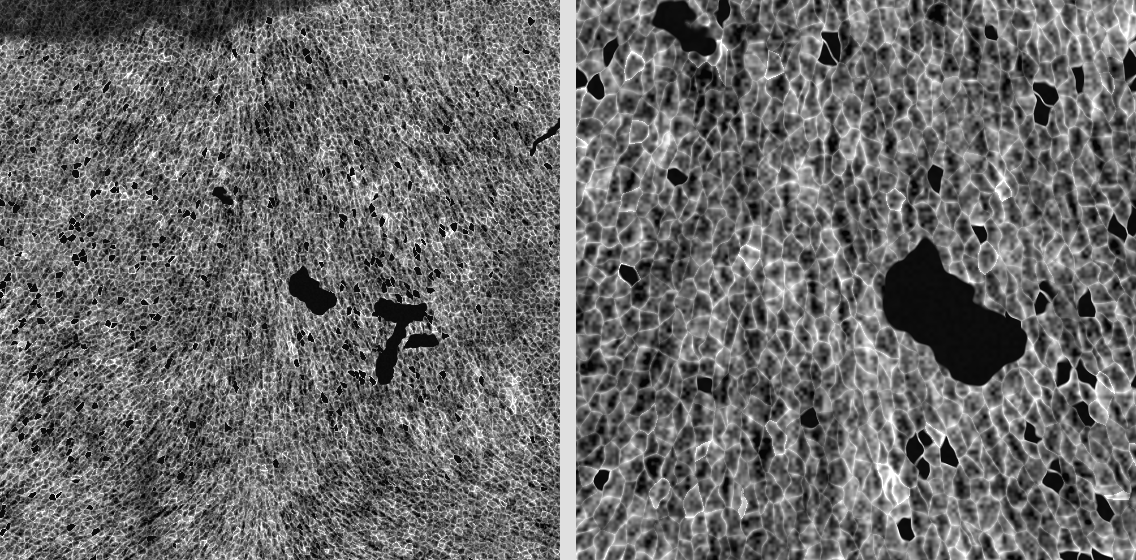
Left: the whole. Right: its middle third, enlarged.
This texture is drawn by a three.js fragment shader. Its source:

```glsl
// Grey micrograph-like tissue: small cells with bright membranes, combed along a
// curving direction field. Anisotropic Voronoi gives the cells, noise smeared along
// the field gives the fibres; dropped cells and ragged capsules make the black gaps.
varying vec2 vUv;

#define CELLS 92.0          // cells across the canvas
#define JITTER 0.92         // irregularity of the cell centres
#define MEMBRANE_WIDTH 0.28 // in cell units
#define MEMBRANE_GAIN 0.43
#define FIBRE_GAIN 0.95
#define GRAIN_GAIN 0.32
#define BASE_GREY 0.235
#define GAP_GREY 0.035
#define GAP_RAGGED 0.04     // roughness of the large gaps

float hash(vec2 p) {
  vec3 q = fract(vec3(p.xyx) * 0.1031);
  q += dot(q, q.yzx + 33.33);
  return fract((q.x + q.y) * q.z);
}

float noise(vec2 p) {
  vec2 i = floor(p), f = fract(p);
  f = f * f * (3.0 - 2.0 * f);
  return mix(mix(hash(i), hash(i + vec2(1.0, 0.0)), f.x),
             mix(hash(i + vec2(0.0, 1.0)), hash(i + 1.0), f.x), f.y);
}

float fbm(vec2 p) {
  return 0.55 * noise(p) + 0.3 * noise(p * 2.1 + 17.3) + 0.15 * noise(p * 4.3 + 41.7);
}

float capsule(vec2 p, vec2 a, vec2 b, float radius) {
  vec2 pa = p - a, ba = b - a;
  return length(pa - ba * clamp(dot(pa, ba) / dot(ba, ba), 0.0, 1.0)) - radius;
}

float blob(vec2 p, vec2 centre, vec2 size) {
  vec2 d = (p - centre) / size;
  return exp(-dot(d, d));
}

// Angle of the fibres: diagonal at left, steep at right, fanning out at the bottom
float flowAngle(vec2 p) {
  float bottom = 1.0 - smoothstep(0.05, 0.32, p.y);
  float fan = mix(-0.4, 0.6, smoothstep(0.35, 0.6, p.x));
  return 0.9 + 1.1 * smoothstep(0.25, 0.65, p.x) + bottom * fan
       + 1.1 * (fbm(p * 5.0 + 3.0) - 0.5);
}

// Distance to the large torn gaps
float gapDistance(vec2 p) {
  vec2 warp = vec2(fbm(p * 34.0), fbm(p * 34.0 + 71.0)) - 0.5;
  vec2 q = p + GAP_RAGGED * warp;
  float d = capsule(q, vec2(0.532, 0.498), vec2(0.575, 0.458), 0.021);
  d = min(d, capsule(q, vec2(0.695, 0.45), vec2(0.738, 0.447), 0.02));
  d = min(d, capsule(q, vec2(0.716, 0.43), vec2(0.686, 0.325), 0.012));
  d = min(d, capsule(q, vec2(0.74, 0.392), vec2(0.77, 0.396), 0.01));
  d = min(d, capsule(q, vec2(0.39, 0.66), vec2(0.413, 0.645), 0.008));
  return min(d, capsule(q, vec2(0.957, 0.73), vec2(1.0, 0.79), 0.007));
}

// Chance that a cell is missing, higher in a few loose clusters
float missingChance(vec2 p) {
  float loose = blob(p, vec2(0.17, 0.62), vec2(0.07, 0.16))
              + 1.3 * blob(p, vec2(0.67, 0.44), vec2(0.12, 0.14))
              + 0.7 * blob(p, vec2(0.1, 0.36), vec2(0.16, 0.25))
              + 0.6 * blob(p, vec2(0.67, 0.64), vec2(0.06, 0.1));
  return 0.012 + 0.3 * loose * smoothstep(0.35, 0.75, noise(p * 36.0));
}

// Returns border distance (F2 - F1) and the centre of the nearest cell
vec3 cells(vec2 p, vec2 dir, float stretch) {
  vec2 g = p * CELLS, base = floor(g), nearest = g;
  float first = 9.0, second = 9.0;
  for (int y = -2; y <= 2; y++) {
    for (int x = -2; x <= 2; x++) {
      vec2 id = base + vec2(float(x), float(y));
      vec2 centre = id + 0.5 + JITTER * (vec2(hash(id + 7.0), hash(id + 131.0)) - 0.5);
      vec2 d = centre - g;
      vec2 along = vec2(dot(d, dir), dot(d, vec2(-dir.y, dir.x)));
      float dist = length(along * vec2(1.0 / stretch, stretch));
      if (dist < first) { second = first; first = dist; nearest = centre; }
      else second = min(second, dist);
    }
  }
  return vec3(second - first, nearest / CELLS);
}

// Fine noise averaged along the flow
float fibres(vec2 p, vec2 dir) {
  float sum = 0.0;
  for (int i = -3; i <= 3; i++) sum += noise((p + dir * float(i) * 0.0038) * 270.0);
  return sum / 7.0 - 0.5;
}

void main() {
  vec2 p = vUv;
  float angle = flowAngle(p);
  vec2 dir = vec2(cos(angle), sin(angle));
  float combed = smoothstep(0.3, 0.65, fbm(p * 4.0 + 9.0) + 0.25 * (0.5 - p.y));

  // Cells and membranes with patchy brightness
  vec2 wobble = 0.004 * (vec2(noise(p * 150.0), noise(p * 150.0 + 53.0)) - 0.5);
  vec3 cell = cells(p + wobble, dir, mix(1.06, 1.36, combed));
  float tone = hash(floor(cell.yz * 4096.0));
  float patchy = 0.35 + 0.8 * noise(p * 48.0) + 0.5 * noise(p * 120.0 + 5.0);
  float membrane = exp(-cell.x / MEMBRANE_WIDTH) * patchy * (1.0 + 0.5 * step(0.96, tone));

  float grey = BASE_GREY + MEMBRANE_GAIN * membrane + 0.15 * (tone - 0.5);
  grey += FIBRE_GAIN * mix(0.75, 1.1, combed) * fibres(p, dir);
  grey += GRAIN_GAIN * (noise(p * 430.0) - 0.5) + 0.3 * (fbm(p * 9.0 + 23.0) - 0.5);

  // Dim stretches at the top edge and in a few folds
  float top = smoothstep(0.0, 0.03, p.y - 0.975 + 0.12 * (noise(vec2(p.x * 11.0, 2.0)) - 0.4));
  float fold = blob(p, vec2(0.265, 0.1), vec2(0.025, 0.1)) + blob(p, vec2(0.93, 0.5), vec2(0.03, 0.05));
  grey *= 1.0 - 0.6 * top * (1.0 - smoothstep(0.62, 0.72, p.x)) - 0.4 * fold;

  // Missing cells and large gaps with bright rims
  float missing = step(hash(floor(cell.yz * 4096.0) + 19.0), missingChance(cell.yz));
  float gap = gapDistance(p);
  grey += 0.16 * patchy * exp(-abs(gap) / 0.005);
  float dark = max(missing * smoothstep(0.03, 0.2, cell.x), 1.0 - smoothstep(-0.0015, 0.0015, gap));
  grey = mix(grey, GAP_GREY + 0.02 * noise(p * 400.0), dark);
  gl_FragColor = vec4(vec3(clamp(grey, 0.02, 1.0)), 1.0);
}
```
